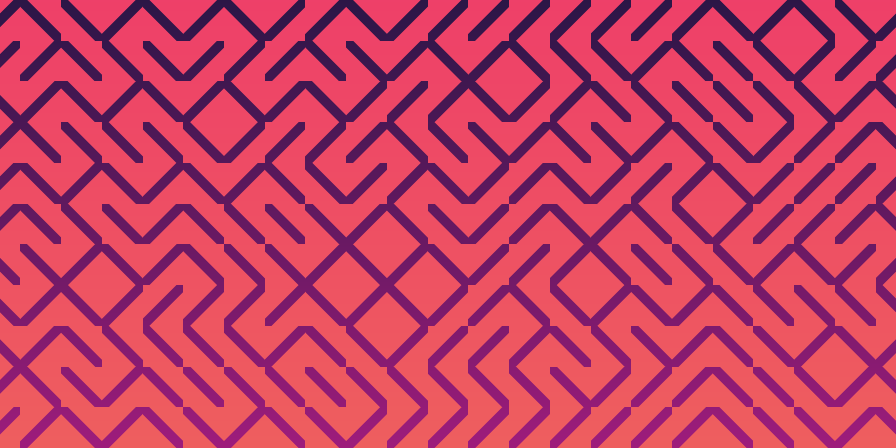
This pattern is drawn by a WebGL 2 fragment shader. Its source:

```glsl
#version 300 es
precision highp float;
// Random diagonal maze: purple strokes on a coral ground, both with vertical gradients.

#define ROWS 11.0          // cells over the canvas height
#define HALF_WIDTH 0.12    // half stroke width, in cells
#define RISING_SHARE 0.5   // share of cells whose stroke rises to the right
#define SEED 17.0
#define GROUND_TOP vec3(0.935, 0.25, 0.41)
#define GROUND_BOTTOM vec3(0.935, 0.37, 0.37)
#define STROKE_TOP vec3(0.17, 0.085, 0.275)
#define STROKE_BOTTOM vec3(0.62, 0.11, 0.485)

uniform vec2 u_resolution;
out vec4 fragColor;

float hash(vec2 cell) {
    vec3 q = fract(vec3(cell.xyx + SEED) * vec3(0.1031, 0.1030, 0.0973));
    q += dot(q, q.yzx + 33.33);
    return fract((q.x + q.y) * q.z);
}

// Distance to the cell diagonal that runs up to the right or down to the right.
float diagonalDistance(vec2 local, bool rising) {
    return abs(rising ? local.x - local.y : local.x + local.y) * inversesqrt(2.0);
}

void main() {
    // Square cells, with one centred on the canvas
    vec2 grid = (gl_FragCoord.xy - 0.5 * u_resolution) / u_resolution.y * ROWS + 0.5;
    vec2 local = fract(grid) - 0.5;
    bool rising = hash(floor(grid)) < RISING_SHARE;

    // Each stroke ends square at its cell border
    float pixel = ROWS / u_resolution.y;
    float edge = diagonalDistance(local, rising) - HALF_WIDTH;
    float stroke = 1.0 - smoothstep(-0.6 * pixel, 0.6 * pixel, edge);

    // Vertical gradients
    float height = gl_FragCoord.y / u_resolution.y;
    vec3 ground = mix(GROUND_BOTTOM, GROUND_TOP, height);
    vec3 ink = mix(STROKE_BOTTOM, STROKE_TOP, height);
    fragColor = vec4(mix(ground, ink, stroke), 1.0);
}
```
